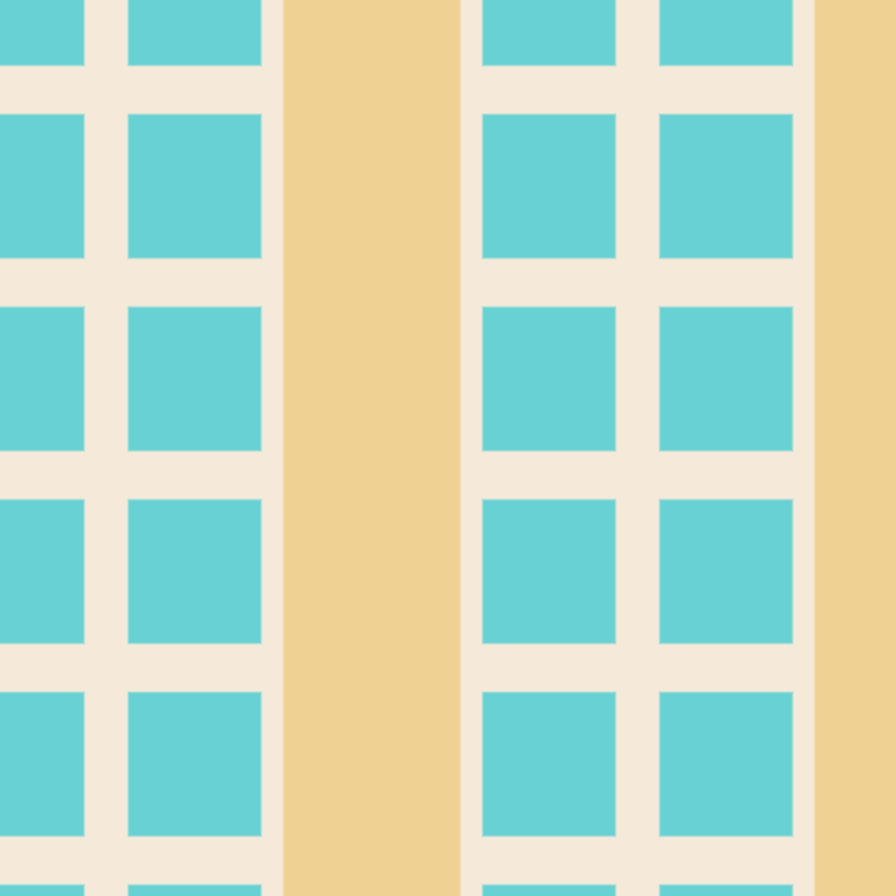
A Shadertoy shader for this pattern:

```glsl
// Draws cream strips of paired teal square panes between plain sand bands.

const vec3 TEAL  = vec3(0.402, 0.820, 0.830);
const vec3 SAND  = vec3(0.938, 0.818, 0.576);
const vec3 CREAM = vec3(0.962, 0.918, 0.850);

const float STRIP_PERIOD = 0.5931;                // one strip plus one band
const float STRIP_CENTER = 0.7116;
const float STRIP_HALF   = 0.1975;
const float PANE_OFFSET  = 0.0988;                // pane centre from strip centre
const float ROW_PERIOD   = 0.2150;
const float ROW_CENTER   = 0.1471;
const vec2  PANE_HALF    = vec2(0.0743, 0.0804);
const float EDGE_SOFT    = 0.0022;

// Signed offset from the nearest repeat centre
float repeatAround(float x, float center, float period) {
    return mod(x - center + 0.5 * period, period) - 0.5 * period;
}

float boxDistance(vec2 p, vec2 halfSize) {
    vec2 d = abs(p) - halfSize;
    return length(max(d, 0.0)) + min(max(d.x, d.y), 0.0);
}

// Coverage of a shape from its signed distance
float fill(float dist, float soft) {
    return 1.0 - smoothstep(-soft, soft, dist);
}

void mainImage(out vec4 fragColor, in vec2 fragCoord) {
    vec2 uv = fragCoord / iResolution.xy;
    float soft = max(EDGE_SOFT, 0.75 / min(iResolution.x, iResolution.y));

    // Fold the canvas into one strip cell and one row
    vec2 cell = vec2(repeatAround(uv.x, STRIP_CENTER, STRIP_PERIOD),
                     repeatAround(uv.y, ROW_CENTER, ROW_PERIOD));

    // Mirror the strip to get its two panes
    vec2 pane = vec2(abs(cell.x) - PANE_OFFSET, cell.y);

    vec3 color = mix(SAND, CREAM, fill(abs(cell.x) - STRIP_HALF, soft));
    color = mix(color, TEAL, fill(boxDistance(pane, PANE_HALF), soft));
    fragColor = vec4(color, 1.0);
}
```
